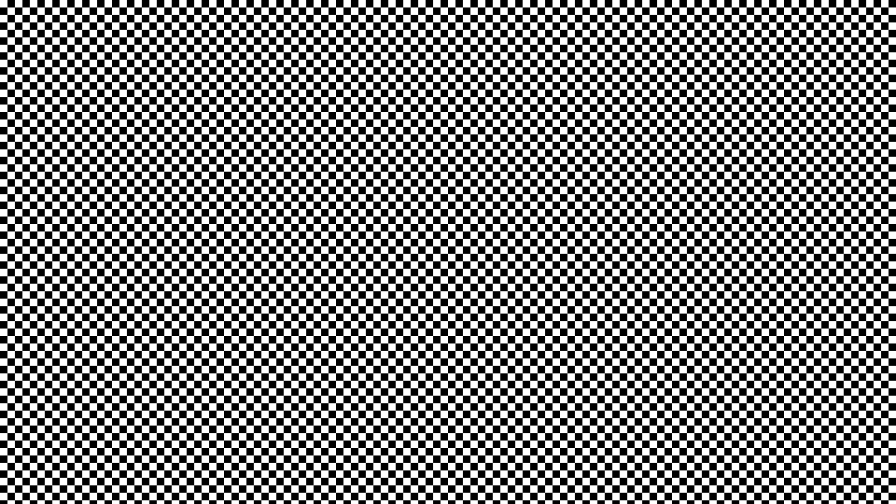
A Shadertoy shader for this pattern:

```glsl
// Fine black and white checkerboard, 120 squares across and 67.5 down.
#define SQUARES_ACROSS 120.0
#define DARK vec3(0.0)
#define LIGHT vec3(1.0)
#define EDGE_PIXELS 1.0

// Integral of a square wave that is +1 on even cells and -1 on odd cells.
vec2 squareWaveIntegral(vec2 p) {
    return 1.0 - abs(mod(p, 2.0) - 1.0);
}

// Square wave on each axis, averaged over a box of the given width.
vec2 smoothSquareWave(vec2 p, float width) {
    vec2 ahead = squareWaveIntegral(p + 0.5 * width);
    vec2 behind = squareWaveIntegral(p - 0.5 * width);
    return (ahead - behind) / width;
}

void mainImage(out vec4 fragColor, in vec2 fragCoord) {
    // Cell coordinates counted from the upper left corner
    float cellsPerPixel = SQUARES_ACROSS / iResolution.x;
    vec2 cell = vec2(fragCoord.x, iResolution.y - fragCoord.y) * cellsPerPixel;

    // The product of the two waves alternates the squares
    vec2 wave = smoothSquareWave(cell, EDGE_PIXELS * cellsPerPixel);
    float checker = 0.5 + 0.5 * wave.x * wave.y;

    fragColor = vec4(mix(DARK, LIGHT, checker), 1.0);
}
```
